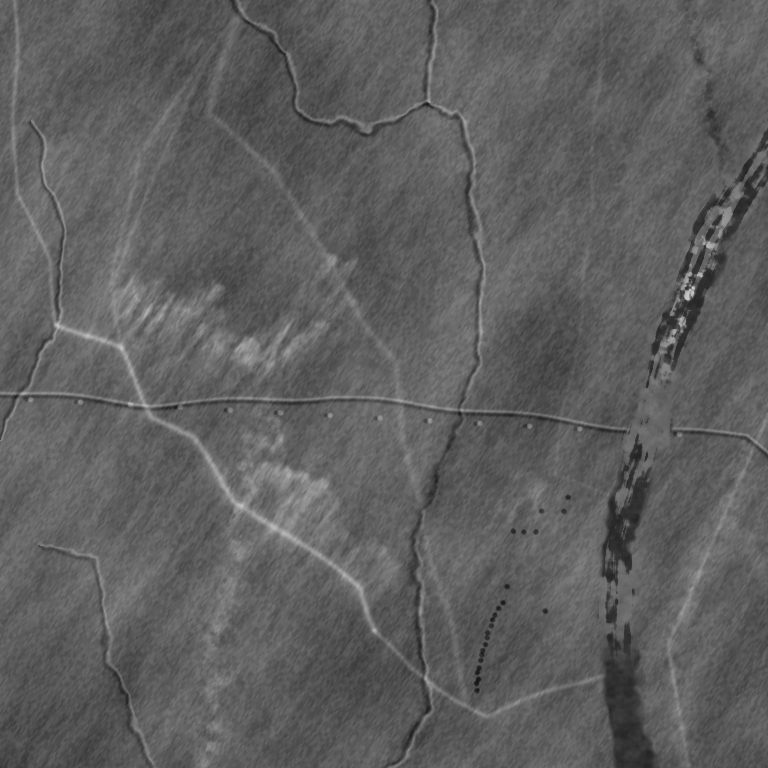
Reproduce this texture procedurally as a Shadertoy shader.

```glsl
const vec2 GRAIN_DIR = vec2(.55, .835);

vec2 hash2(vec2 c) {
  return fract(sin(vec2(dot(c, vec2(127.1, 311.7)), dot(c, vec2(269.5, 183.3)))) * 43758.5);
}

// Soft cellular noise: random cell values blended by distance
float cells(vec2 p) {
  vec2 base = floor(p);
  float sum = 0., total = 0.;
  for (int y = -1; y <= 1; y++)
  for (int x = -1; x <= 1; x++) {
    vec2 c = base + vec2(x, y), h = hash2(c);
    vec2 r = c + .2 + .6 * h - p;
    float w = exp(-5. * dot(r, r));
    sum += w * fract(h.x * 7. + h.y * 13.);
    total += w;
  }
  return sum / total;
}

// Layered cells, centred on zero
float layers(vec2 p) {
  return .57 * cells(p) + .29 * cells(p * 2.1 + 7.) + .14 * cells(p * 4.3 + 3.) - .5;
}

// Signed distances to a segment and to a chain of three
float segment(vec2 p, vec2 a, vec2 b) {
  vec2 ap = p - a, ab = b - a;
  float t = clamp(dot(ap, ab) / dot(ab, ab), 0., 1.);
  float side = ab.x * ap.y - ab.y * ap.x;
  return length(ap - ab * t) * (side < 0. ? -1. : 1.);
}

float nearer(float a, float b) { return abs(a) < abs(b) ? a : b; }

float chain(vec2 p, vec4 ab, vec4 cd) {
  float outer = nearer(segment(p, ab.xy, ab.zw), segment(p, cd.xy, cd.zw));
  return nearer(outer, segment(p, ab.zw, cd.xy));
}

float stroke(float d, float width) { return exp(-d * d / (width * width)); }

// Dark channel with a pale bank on one side
float channel(float d, float width) {
  return .15 * stroke(d - width, width) - .13 * stroke(d + width, width * 1.3);
}

// Pale slope: crisp ragged crest, fading down the grain
float slope(vec2 p, vec2 crest, float size, float ragged) {
  vec2 q = p - crest;
  float u = q.x * GRAIN_DIR.y - q.y * GRAIN_DIR.x;
  float v = dot(q, GRAIN_DIR) + .09 * ragged + u * u * 4.;
  return (1. - smoothstep(-.012, .012, v)) * exp(min(v, 0.) / size) * stroke(u, size);
}

float spot(vec2 p, vec2 c, float r) { return 1. - smoothstep(r * .5, r * 1.4, length(p - c)); }

void mainImage(out vec4 fragColor, in vec2 fragCoord) {
  vec2 p = fragCoord / iResolution.y;
  vec2 s = vec2(p.x * GRAIN_DIR.y - p.y * GRAIN_DIR.x, dot(p, GRAIN_DIR));
  float ragged = layers(p * 24.), speckle = layers(p * 85.);
  float streaks = layers(s * vec2(110., 28.));

  // Grassland with combed streaks and fine grain
  float tone = .36 + .16 * layers(p * 5.) + .12 * layers(s * vec2(26., 7.));
  tone += .09 * streaks + .08 * (cells(s * vec2(400., 190.)) - .5);
  tone += .04 * stroke(length(p - vec2(.32, .28)), .16) - .04 * stroke(length(p - vec2(.32, .75)), .14);

  // Pale eroded slopes
  float pale = 0.;
  for (int i = 0; i < 8; i++) {
    vec2 h = hash2(vec2(i, 4));
    pale += slope(p, vec2(.19 + .036 * float(i), .56 + .1 * h.y), .025 + .025 * h.x, ragged);
  }
  pale += 1.2 * slope(p, vec2(.4, .39), .065, ragged) + .7 * slope(p, vec2(.49, .29), .05, ragged);
  pale += .8 * slope(p, vec2(.69, .36), .03, ragged) + .5 * slope(p, vec2(.98, .3), .04, ragged);
  tone += .17 * min(pale, 1.3) * (1. + 2.2 * streaks);

  // Speckled washes
  float wash = chain(p, vec4(.36, .47, .31, .36), vec4(.29, .22, .26, -.02));
  float sideWash = chain(p, vec4(1., .46, .93, .3), vec4(.87, .16, .9, -.02));
  tone += (.06 + .25 * speckle) * (stroke(wash + .05 * ragged, .016) + .6 * stroke(sideWash, .02));

  // Vehicle tracks
  vec2 t = p + .003 * sin(p.yx * 31. + 2. * sin(p * 17.));
  float road = nearer(chain(t, vec4(.075, .58, .155, .545), vec4(.2, .46, .25, .43)),
    chain(t, vec4(.25, .43, .305, .35), vec4(.47, .235, .49, .18)));
  float roadEnd = chain(t, vec4(.49, .18, .53, .13), vec4(.635, .068, .83, .14));
  float trail = nearer(chain(t, vec4(.31, .98, .27, .85), vec4(.35, .78, .42, .67)),
    chain(t, vec4(.42, .67, .51, .53), vec4(.54, .36, .61, .09)));
  float loopTrail = nearer(chain(t, vec4(.32, 1., .18, .8), vec4(.148, .65, .155, .545)),
    chain(t, vec4(.29, .96, .2, .78), vec4(.16, .66, .115, .56)));
  float westTrail = chain(t, vec4(.02, 1., .02, .75), vec4(.065, .66, .075, .58));
  float eastTrail = chain(t, vec4(.785, 1., .76, .6), vec4(.72, .38, .8, .35));
  tone += .19 * stroke(road, .0038) + .13 * stroke(roadEnd, .0032) + .08 * stroke(trail, .005);
  tone += .07 * stroke(loopTrail, .0035) + .12 * stroke(westTrail, .003) + .04 * stroke(eastTrail, .003);
  tone += .09 * stroke(sideWash, .003) + .04 * stroke(road, .014);

  // Winding creeks
  vec2 w = p + .022 * vec2(ragged, layers(p * 30. + 9.));
  float creek = nearer(chain(w, vec4(.56, 1.02, .56, .865), vec4(.6, .84, .623, .69)),
    chain(w, vec4(.623, .69, .625, .55), vec4(.6, .46, .535, .3)));
  creek = nearer(creek, chain(w, vec4(.535, .3, .555, .15), vec4(.56, .08, .5, -.01)));
  float bend = nearer(chain(w, vec4(.29, 1.01, .375, .93), vec4(.39, .85, .48, .83)),
    segment(w, vec2(.48, .83), vec2(.56, .865)));
  float westCreek = chain(w, vec4(.04, .84, .08, .7), vec4(.075, .58, 0., .43));
  float southCreek = chain(w, vec4(.06, .29, .125, .27), vec4(.145, .14, .2, -.01));
  float northCreek = chain(w, vec4(.9, 1., .91, .93), vec4(.925, .85, .95, .78));
  float gully = stroke(p.y - .38, .09);
  tone += channel(creek, .0028) * (1. - .6 * gully) + channel(bend, .0027) + channel(westCreek, .0022);
  tone += .8 * channel(southCreek, .0025) + .15 * speckle * stroke(creek, .018);
  tone -= gully * stroke(creek, .009) * (.14 + .4 * speckle) + stroke(northCreek, .009) * (.07 + .3 * speckle);

  // Boundary ditch with small pale mounds beneath
  float ditch = nearer(chain(t, vec4(-.01, .49, .2, .472), vec4(.43, .482, .62, .465)),
    chain(t, vec4(.62, .465, .83, .44), vec4(.97, .433, 1.01, .4)));
  tone += channel(ditch, .0021);
  for (int i = 0; i < 14; i++) {
    vec2 c = vec2(.04, .48) + vec2(.065, -.0035) * float(i);
    tone += .17 * spot(p, c, .0035) - .1 * spot(p, c - vec2(.006, 0.), .003);
  }

  // Broad dark riverbed with braided strands and bright rubble
  float river = nearer(chain(p, vec4(1.04, .87, .925, .69), vec4(.87, .54, .835, .4)),
    chain(p, vec4(.835, .4, .805, .29), vec4(.805, .15, .827, -.02)));
  float bed = 1. - smoothstep(.017, .029, abs(river + .03 * ragged));
  float strands = layers(vec2(river * 130., p.y * 16.)) + .5 * speckle + .13 * stroke(p.y - .45, .1);
  float braid = smoothstep(-.1, .12, strands) * smoothstep(.12, .2, p.y);
  float rubble = smoothstep(.05, .2, speckle) * stroke(p.y - .63, .09) * stroke(river, .014);
  tone = mix(tone, .2 + .2 * braid + .14 * speckle + .35 * rubble, bed);

  // Rows of dark shrubs
  for (int i = 0; i < 24; i++) {
    vec2 h = hash2(vec2(i, 11));
    float k = float(i) / 16.;
    vec2 c = i < 16 ? vec2(.62 + .037 * k * k, .1 + .12 * k) : vec2(.64, .08) + h * vec2(.1, .3);
    tone -= .2 * spot(p, c + .003 * h, .0035);
  }

  fragColor = vec4(vec3(clamp(tone, .08, .9)), 1.);
}
```
